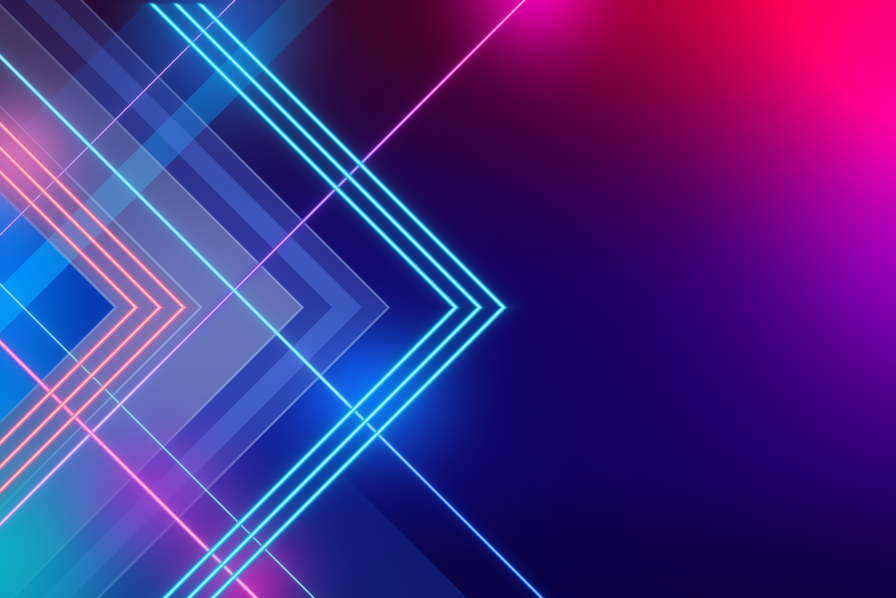
Reproduce this background procedurally as a Shadertoy shader.

```glsl
// Neon chevrons and diagonal beams over tinted glass on a navy-to-crimson field.
// Everything runs at 45 degrees: chevrons are level sets of x + |y - axis|,
// beams are level sets of x + y or x - y, and the colour comes from soft glows.

float soft() { return 0.8 / iResolution.y; }

// Soft elliptical spot of light
float spot(vec2 p, vec2 centre, vec2 radius) {
    vec2 q = (p - centre) / radius;
    return exp(-dot(q, q));
}

// Filled strip lo < v < hi along a 45 degree field
float strip(float v, float lo, float hi) {
    float w = soft() * 1.4;
    return smoothstep(lo - w, lo + w, v) * (1.0 - smoothstep(hi - w, hi + w, v));
}

// Line at v = 0 with the given half width
float stroke(float v, float halfWidth) {
    float d = abs(v) * 0.7071;
    return 1.0 - smoothstep(halfWidth - soft(), halfWidth + soft(), d);
}

// Glowing tube: coloured halo, coloured body and a pale core
vec3 neon(vec3 col, float v, float halfWidth, vec3 tint, float power) {
    float d = abs(v) * 0.7071;
    float halo = 0.42 * exp(-d / (halfWidth * 1.6)) + 0.10 * exp(-d / 0.016);
    col = mix(col, tint, halo * power);
    col = mix(col, tint, stroke(v, halfWidth) * power);
    return mix(col, mix(tint, vec3(1.0), 0.72), stroke(v, halfWidth * 0.45) * power);
}

vec3 backdrop(vec2 p) {
    vec3 col = mix(vec3(0.04, 0.0, 0.25), vec3(0.06, 0.0, 0.36), smoothstep(0.0, 0.25, p.y));
    col = mix(col, vec3(0.14, 0.0, 0.13), smoothstep(0.48, 1.0, p.y));
    // Warm light on the right
    col += vec3(0.72, 0.0, 0.10) * spot(p, vec2(1.40, 1.10), vec2(0.56, 0.36));
    col += vec3(0.30, 0.0, 0.14) * spot(p, vec2(1.56, 0.98), vec2(0.26, 0.30));
    col += vec3(0.50, 0.0, 0.40) * spot(p, vec2(1.62, 0.62), vec2(0.37, 0.36));
    col += vec3(0.48, 0.0, 0.52) * spot(p, vec2(0.89, 1.03), vec2(0.11, 0.12));
    // Cool light on the left
    col += vec3(0.0, 0.12, 0.26) * spot(p, vec2(0.2, 0.3), vec2(0.42, 0.5));
    col += vec3(0.0, 0.34, 0.52) * spot(p, vec2(0.37, 0.95), vec2(0.13, 0.14));
    col += vec3(0.0, 0.34, 0.48) * spot(p, vec2(0.62, 0.34), vec2(0.13, 0.11));
    return col;
}

void mainImage(out vec4 fragColor, in vec2 fragCoord) {
    vec2 p = fragCoord / iResolution.y;
    float chevron = p.x + abs(p.y - 0.486);
    float falling = p.x + p.y;
    float rising = p.x - p.y;
    vec3 col = backdrop(p);

    // Broad translucent ribbons
    float lowerPanel = strip(falling, -1.0, 0.781) * smoothstep(0.4, 0.0, p.y);
    col = mix(col, vec3(0.08, 0.22, 0.62), 0.45 * lowerPanel * step(0.0, rising + 0.2));
    col = mix(col, vec3(0.05, 0.25, 0.68), 0.3 * strip(rising, -0.75, -0.52));
    float ribbonFade = 1.0 - 0.7 * smoothstep(0.2, 0.55, p.x);
    col = mix(col, vec3(0.0, 0.62, 0.96), 0.55 * ribbonFade * strip(rising, -0.52, -0.443));

    // Glass chevrons, densest near the axis
    float density = 0.4 + 0.6 * spot(p, vec2(0.35, 0.45), vec2(0.4, 0.36));
    col = mix(col, vec3(0.30, 0.40, 0.78), 0.52 * density * strip(chevron, 0.506, 0.650));
    col = mix(col, vec3(0.34, 0.50, 0.92), 0.50 * density * strip(chevron, 0.555, 0.605));
    col = mix(col, vec3(0.53, 0.59, 0.79), 0.74 * density * strip(chevron, 0.193, 0.506));
    float pocket = strip(chevron, -1.0, 0.193);
    vec3 pocketBlue = mix(vec3(0.0, 0.52, 0.98), vec3(0.0, 0.26, 0.74), smoothstep(0.0, 0.17, p.x));
    col = mix(col, pocketBlue, 0.8 * pocket);
    col = mix(col, vec3(0.0, 0.64, 1.0), 0.55 * pocket * strip(rising, -0.52, -0.443));
    for (int i = 0; i < 4; i++) {
        float tip = i < 2 ? 0.193 + 0.143 * float(i) : 0.506 + 0.144 * float(i - 2);
        col = mix(col, vec3(0.62, 0.74, 0.93), 0.65 * density * stroke(chevron - tip, 0.0018));
    }

    // Teal, pink and violet flares above the glass
    col = mix(col, vec3(0.03, 0.70, 0.78), 0.95 * spot(p, vec2(-0.03, 0.06), vec2(0.22, 0.22)));
    col = mix(col, vec3(0.90, 0.46, 0.78), 0.80 * spot(p, vec2(0.03, 0.74), vec2(0.09, 0.09)));
    col = mix(col, vec3(0.62, 0.22, 0.80), 0.75 * spot(p, vec2(0.26, 0.18), vec2(0.12, 0.11)));
    col = mix(col, vec3(0.80, 0.16, 0.72), 0.85 * spot(p, vec2(0.40, 0.03), vec2(0.10, 0.10)));
    col = clamp(col, 0.0, 1.0);

    // Thin beams
    col = neon(col, rising + 0.607, 0.0013, vec3(0.62, 0.40, 0.92), 0.75);
    col = neon(col, falling - 0.525, 0.0013, vec3(0.40, 0.85, 0.90), 0.75);

    // Long beams whose colour shifts along their length
    vec3 violet = mix(vec3(0.70, 0.56, 0.96), vec3(0.45, 0.18, 0.92), smoothstep(0.15, 0.45, p.x));
    violet = mix(violet, vec3(0.95, 0.06, 0.70), smoothstep(0.5, 0.85, p.x));
    col = neon(col, rising + 0.123, 0.0032, violet, 0.9);
    vec3 azure = mix(vec3(0.30, 0.80, 0.94), vec3(0.0, 0.36, 1.0), smoothstep(0.55, 0.75, p.x));
    col = neon(col, falling - 0.906, 0.0032, azure, 0.9);
    col = neon(col, falling - 0.428, 0.0036, vec3(1.0, 0.36, 0.82), 0.95);

    // Triple neon chevrons: pink inside, cyan outside
    float topEnd = 1.0 - smoothstep(0.990, 0.997, p.y);
    for (int i = 0; i < 3; i++) {
        float offset = 0.040 * float(i);
        col = neon(col, chevron - 0.227 - offset, 0.0036, vec3(1.0, 0.40, 0.58), 0.95);
        col = neon(col, chevron - 0.762 - offset, 0.0042, vec3(0.0, 0.74, 0.92), topEnd);
    }

    fragColor = vec4(clamp(col, 0.0, 1.0), 1.0);
}
```
